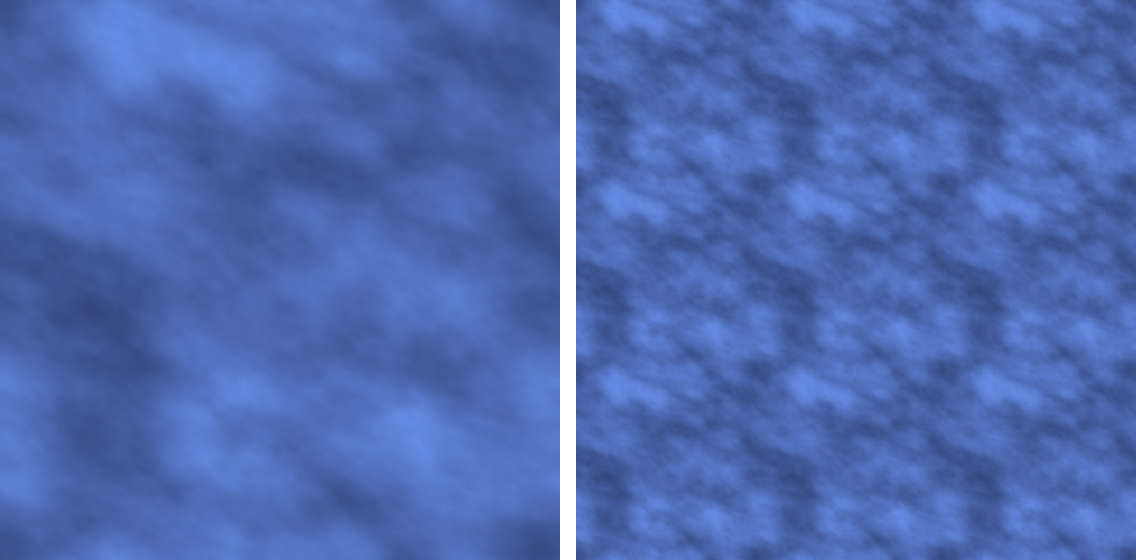
Left: one tile. Right: repeated 3 by 3.
Give the GLSL for this texture, as a WebGL 2 fragment shader.

```glsl
#version 300 es
precision highp float;

uniform vec2 u_resolution;
out vec4 fragColor;

const vec3 SHADOW_BLUE = vec3(0.168, 0.229, 0.420);
const vec3 LIGHT_BLUE = vec3(0.430, 0.595, 0.970);
const ivec2 BASE_CELLS = ivec2(5, 7);  // coarsest cells per tile
const int BASE_SLANT = 2;              // rows the grid drops across one tile
const int OCTAVES = 6;
const float GAIN = 0.5;

float hash(ivec2 cell, int seed) {
    uint h = uint(cell.x) * 1597334677u ^ uint(cell.y) * 3812015801u;
    h ^= uint(seed + 1) * 2654435769u;
    h = (h ^ (h >> 16)) * 2146121005u;
    h = (h ^ (h >> 15)) * 2221713035u;
    h ^= h >> 16;
    return float(h >> 8) / 16777216.0;
}

// Wraps a cell of the slanted grid back into the tile.
ivec2 wrapCell(ivec2 cell, ivec2 count, int slant) {
    int tile = int(floor((float(cell.x) + 0.5) / float(count.x)));
    cell -= tile * ivec2(count.x, slant);
    cell.y -= count.y * int(floor((float(cell.y) + 0.5) / float(count.y)));
    return cell;
}

float cornerValue(ivec2 cell, ivec2 count, int slant, int seed) {
    return hash(wrapCell(cell, count, slant), seed);
}

// Value noise on a slanted grid that repeats once per unit square.
float slantedNoise(vec2 uv, ivec2 count, int slant, int seed) {
    vec2 p = uv * vec2(count) + vec2(0.0, uv.x * float(slant));
    ivec2 cell = ivec2(floor(p));
    vec2 f = fract(p);
    vec2 w = f * f * f * (f * (f * 6.0 - 15.0) + 10.0);
    float a = cornerValue(cell, count, slant, seed);
    float b = cornerValue(cell + ivec2(1, 0), count, slant, seed);
    float c = cornerValue(cell + ivec2(0, 1), count, slant, seed);
    float d = cornerValue(cell + ivec2(1, 1), count, slant, seed);
    return mix(mix(a, b, w.x), mix(c, d, w.x), w.y);
}

// Layers of doubling detail, normalised to 0..1.
float cloud(vec2 uv) {
    float sum = 0.0;
    float total = 0.0;
    float weight = 1.0;
    ivec2 count = BASE_CELLS;
    int slant = BASE_SLANT;
    for (int i = 0; i < OCTAVES; i++) {
        // A per-layer shift keeps the grid lines from lining up.
        vec2 shift = fract(float(i) * vec2(0.37, 0.61));
        sum += weight * slantedNoise(uv + shift, count, slant, i);
        total += weight;
        weight *= GAIN;
        count *= 2;
        slant *= 2;
    }
    return sum / total;
}

void main() {
    vec2 uv = gl_FragCoord.xy / u_resolution;
    fragColor = vec4(mix(SHADOW_BLUE, LIGHT_BLUE, cloud(uv)), 1.0);
}
```
